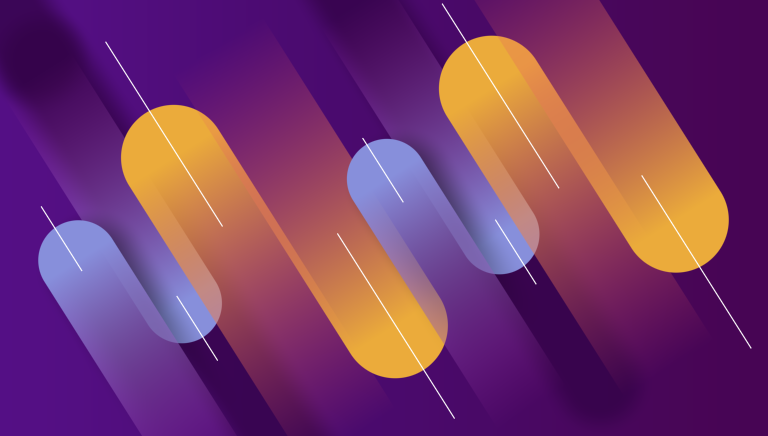
Give the GLSL for this background, as a Shadertoy shader.

```glsl
// Diagonal rounded bars in orange and periwinkle fading into a violet backdrop.

const vec2 AXIS = vec2(0.535, 0.845);      // direction of the bars, y downwards
const float HALF_WIDTH = 0.885;            // half the layout width, in canvas heights

const vec3 ORANGE = vec3(0.92, 0.67, 0.23);
const vec3 CORAL = vec3(0.89, 0.29, 0.42);
const vec3 PERIWINKLE = vec3(0.53, 0.56, 0.86);
const vec3 ORCHID = vec3(0.62, 0.17, 0.60);
const vec3 SHADE = vec3(0.20, 0.01, 0.28);

// Cap centres (across, along); each group of four is: cool up, cool down, warm down, warm up
const vec2 CAPS[8] = vec2[8](
    vec2(-0.016, 0.813), vec2(-0.164, 0.603), vec2(0.147, 0.521), vec2(0.370, 1.118),
    vec2(0.684, 1.069), vec2(0.534, 0.824), vec2(0.848, 0.777), vec2(1.044, 1.258));

// Thin strokes: across, start, end
const vec3 STROKES[8] = vec3[8](
    vec3(-0.017, 0.794, 0.967), vec3(-0.170, 0.454, 0.627),
    vec3(0.157, 0.214, 0.713), vec3(0.371, 0.870, 1.370),
    vec3(0.694, 1.037, 1.210), vec3(0.537, 0.716, 0.888),
    vec3(0.856, 0.553, 1.052), vec3(1.032, 1.131, 1.598));

// Distance to a bar with one round cap, open towards +y
float barDistance(vec2 q, float radius) {
    return length(vec2(q.x, min(q.y, 0.0))) - radius;
}

// Distance to a segment parallel to the bars
float segmentDistance(vec2 q, float across, float start, float end) {
    return length(vec2(q.x - across, q.y - clamp(q.y, start, end)));
}

float coverage(float d, float softness) {
    return 1.0 - smoothstep(-softness, softness, d);
}

vec3 backdrop(float x) {
    vec3 col = mix(vec3(0.33, 0.06, 0.52), vec3(0.29, 0.04, 0.43), smoothstep(0.0, 0.85, x));
    return mix(col, vec3(0.28, 0.02, 0.33), smoothstep(0.75, 1.77, x));
}

// Wide soft shade running behind a cool bar
vec3 addShade(vec3 col, vec2 q, float across, float start, float end) {
    float d = segmentDistance(q, across, start, end) - 0.092;
    return mix(col, SHADE, 0.75 * coverage(d, 0.035));
}

// Bar whose colour and opacity fade with distance from its cap
vec3 addBar(vec3 col, vec2 q, float radius, float len, vec3 capColor, vec3 tailColor, float pixel) {
    float t = clamp(q.y / len, 0.0, 1.0);
    float alpha = coverage(barDistance(q, radius), 0.75 * pixel) * (1.0 - t);
    return mix(col, mix(capColor, tailColor, t), alpha);
}

// Shadow cast beside a bar, fading along its body
vec3 addCastShadow(vec3 col, vec2 q, float radius, float len) {
    float d = barDistance(q - vec2(0.022, 0.03), radius);
    float fade = 1.0 - smoothstep(0.2, 0.8, q.y / len);
    return col * (1.0 - 0.45 * fade * coverage(d, 0.045));
}

void mainImage(out vec4 fragColor, in vec2 fragCoord) {
    float pixel = 1.0 / iResolution.y;
    vec2 p = vec2((fragCoord.x - 0.5 * iResolution.x) * pixel + HALF_WIDTH,
                  1.0 - fragCoord.y * pixel);
    vec2 q = vec2(dot(p, vec2(AXIS.y, -AXIS.x)), dot(p, AXIS));

    vec3 col = backdrop(p.x);
    col = addShade(col, q, 0.005, -0.2, 0.17);
    col = addShade(col, q, 0.012, 0.17, 1.6);
    col = addShade(col, q, 0.695, 0.25, 1.48);

    // Bars, back to front
    for (int i = 0; i < 8; i++) {
        int kind = i % 4;
        bool warm = kind > 1;
        bool down = kind == 1 || kind == 2;
        float radius = warm ? 0.121 : 0.092;
        float len = warm ? 0.76 : 0.62;
        vec2 local = q - CAPS[i];
        local.y *= down ? 1.0 : -1.0;
        if (kind == 1) col = addCastShadow(col, local, radius, len);
        col = addBar(col, local, radius, len, warm ? ORANGE : PERIWINKLE,
                     warm ? CORAL : ORCHID, pixel);
    }

    // White strokes on top
    for (int i = 0; i < 8; i++) {
        vec3 s = STROKES[i];
        float d = segmentDistance(q, s.x, s.y, s.z) - 0.0013;
        col = mix(col, vec3(1.0), coverage(d, 0.7 * pixel));
    }
    fragColor = vec4(col, 1.0);
}
```
